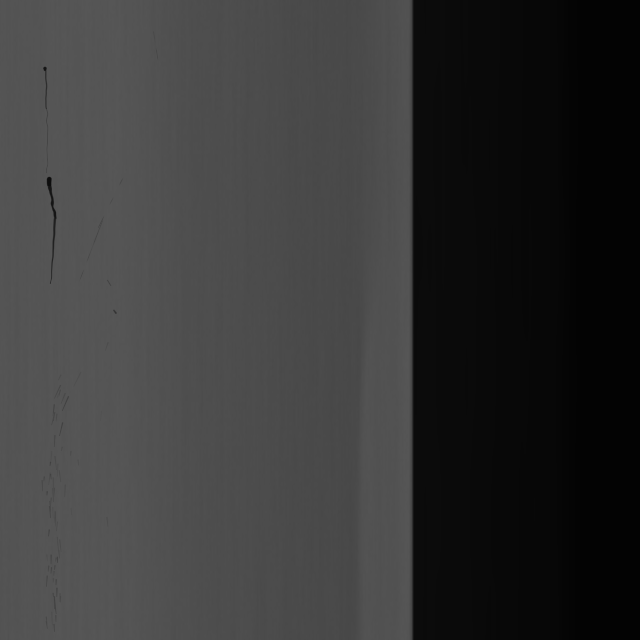
Give the GLSL for this texture, as a Shadertoy shader.

```glsl
float hash(vec2 p) {
    vec3 q = fract(p.xyx * vec3(0.1031, 0.1030, 0.0973));
    q += dot(q, q.yzx + 33.33);
    return fract((q.x + q.y) * q.z);
}

float noise(vec2 p) {
    vec2 cell = floor(p);
    vec2 f = fract(p);
    f = f * f * (3.0 - 2.0 * f);
    float low = mix(hash(cell), hash(cell + vec2(1, 0)), f.x);
    float high = mix(hash(cell + vec2(0, 1)), hash(cell + vec2(1, 1)), f.x);
    return mix(low, high, f.y);
}

// Soft stroke whose half-width tapers from a to b
float stroke(vec2 p, vec2 a, vec2 b, float widthA, float widthB, float blur) {
    vec2 axis = b - a;
    float t = clamp(dot(p - a, axis) / dot(axis, axis), 0.0, 1.0);
    float d = length(p - a - axis * t) - mix(widthA, widthB, t);
    return 1.0 - smoothstep(-blur, blur, d);
}

// Brushed sheet with a brighter rolled strip beside its edge
float metalShade(vec2 p) {
    float shade = mix(0.327, 0.333, smoothstep(0.0, 0.14, p.x));
    shade = mix(shade, 0.303, smoothstep(0.16, 0.34, p.x));
    shade = mix(shade, 0.286, smoothstep(0.32, 0.53, p.x));
    float stripStart = 0.562 + 0.016 * smoothstep(0.3, 0.62, p.y);
    float softness = mix(0.008, 0.035, smoothstep(0.4, 0.75, p.y));
    float strip = smoothstep(stripStart - softness, stripStart + softness, p.x);
    shade += strip * mix(0.033, 0.022, smoothstep(0.4, 0.8, p.y));
    shade += 0.012 * smoothstep(0.612, 0.636, p.x);
    float streaks = noise(p * vec2(150.0, 2.5)) - 0.5;
    float fibres = noise(p * vec2(380.0, 14.0) + 7.0) - 0.5;
    float grain = noise(p * vec2(300.0, 160.0)) - 0.5;
    return shade + 0.007 * streaks + 0.006 * fibres + 0.005 * grain;
}

// Dark backdrop, fading in steps to the right
float backdropShade(vec2 p) {
    float shade = mix(0.042, 0.027, smoothstep(0.65, 0.87, p.x));
    shade = mix(shade, 0.012, smoothstep(0.86, 0.91, p.x));
    return shade + 0.003 * (noise(p * vec2(140.0, 5.0)) - 0.5);
}

// Long dark scratch with a beaded upper part
float mainScratch(vec2 p, float blur) {
    vec2 q = p + vec2(0.003 * (noise(vec2(p.y * 90.0, 3.0)) - 0.5), 0.0);
    float ragged = 0.0015 * noise(p * vec2(200.0, 170.0));
    vec2 bend = vec2(0.086, 0.659);
    float mark = 0.75 * stroke(p, vec2(0.0703, 0.893), vec2(0.0705, 0.891), 0.0026, 0.002, blur);
    mark = max(mark, 0.5 * stroke(q, vec2(0.0705, 0.89), vec2(0.0735, 0.83), 0.001, 0.0008, blur));
    mark = max(mark, 0.25 * stroke(q, vec2(0.0735, 0.83), vec2(0.0735, 0.73), 0.0006, 0.0003, blur));
    mark = max(mark, 0.85 * stroke(q, vec2(0.0765, 0.72), vec2(0.078, 0.711), 0.0036, 0.0032, blur));
    mark = max(mark, 0.75 * stroke(q, vec2(0.078, 0.711), bend, 0.0016 + ragged, 0.001 + ragged, blur));
    return max(mark, 0.62 * stroke(q, bend, vec2(0.0794, 0.557), 0.0018, 0.0004, blur));
}

// Thin side scratches and specks
float sideMarks(vec2 p, float blur) {
    float broken = smoothstep(0.3, 0.75, noise(p * vec2(40.0, 70.0)));
    float mark = 0.3 * broken * stroke(p, vec2(0.198, 0.734), vec2(0.154, 0.645), 0.0006, 0.0004, blur);
    mark = max(mark, 0.22 * broken * stroke(p, vec2(0.16, 0.655), vec2(0.122, 0.555), 0.0006, 0.0003, blur));
    mark = max(mark, 0.2 * broken * stroke(p, vec2(0.24, 0.95), vec2(0.247, 0.905), 0.0006, 0.0003, blur));
    mark = max(mark, 0.4 * stroke(p, vec2(0.178, 0.515), vec2(0.181, 0.511), 0.001, 0.0013, blur));
    return max(mark, 0.25 * stroke(p, vec2(0.168, 0.562), vec2(0.173, 0.554), 0.0006, 0.0006, blur));
}

// Scattered short scuffs down the lower left
float scuffs(vec2 p, float blur) {
    float mark = 0.0;
    for (int i = 0; i < 70; i++) {
        float id = float(i);
        float spread = hash(vec2(id, 1.0)) + hash(vec2(id, 2.0)) - 1.0;
        float stray = step(0.85, hash(vec2(id, 6.0)));
        float y = mix(0.01, 0.41, hash(vec2(id, 3.0))) + 0.12 * stray;
        float x = 0.083 + 0.02 * spread + 0.015 * smoothstep(0.3, 0.42, y) + 0.06 * stray * (0.5 + spread);
        vec2 start = vec2(x, y);
        float len = mix(0.004, 0.022, hash(vec2(id, 4.0)));
        float lean = 0.35 * smoothstep(0.25, 0.4, y) + 0.3 * (hash(vec2(id, 5.0)) - 0.5);
        float strength = mix(0.08, 0.26, hash(vec2(id, 7.0))) * (1.0 - 0.5 * stray);
        mark = max(mark, strength * stroke(p, start, start + len * vec2(lean, 1.0), 0.0004, 0.0009, blur));
    }
    return mark;
}

void mainImage(out vec4 fragColor, in vec2 fragCoord) {
    vec2 p = fragCoord / iResolution.xy;
    float blur = max(0.001, 0.8 / iResolution.y);

    float marks = max(mainScratch(p, blur), max(sideMarks(p, blur), scuffs(p, blur)));
    float metal = metalShade(p) * (1.0 - marks);

    // Sheet edge with a narrow dark falloff
    metal *= 1.0 - 0.2 * smoothstep(0.638, 0.645, p.x);
    float outside = smoothstep(0.6425, 0.6475, p.x);
    fragColor = vec4(vec3(mix(metal, backdropShade(p), outside)), 1.0);
}
```
